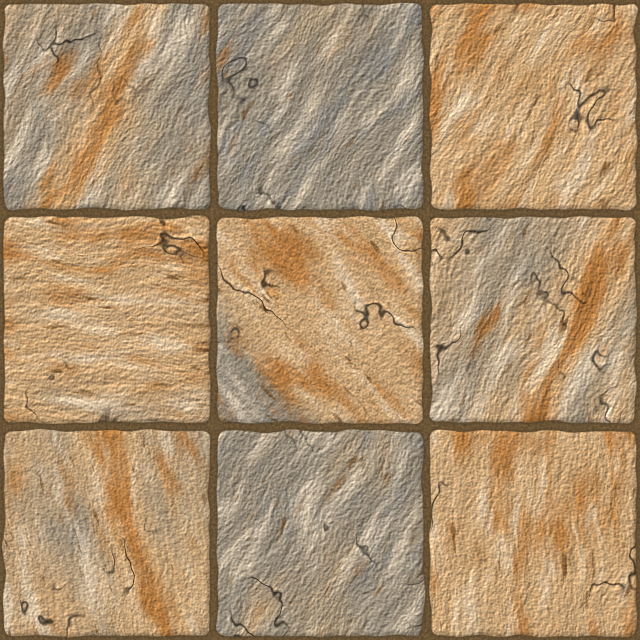
This texture is drawn by a Shadertoy shader. Its source:

```glsl
const float TILES_ACROSS = 3.0;
const float TILE_HALF = 0.481;      // in cells; the rest is grout
const float CORNER_RADIUS = 0.035;
const float EDGE_WOBBLE = 0.014;
const float RELIEF = 0.95;
const float RELIEF_STEP = 0.006;
const vec2 LIGHT_DIR = vec2(-0.6, 0.8);

const vec3 GREY  = vec3(0.60, 0.555, 0.485);
const vec3 SLATE = vec3(0.53, 0.515, 0.49);
const vec3 PALE  = vec3(0.82, 0.755, 0.66);
const vec3 SAND  = vec3(0.79, 0.645, 0.47);
const vec3 OCHRE = vec3(0.66, 0.42, 0.19);
const vec3 DARK  = vec3(0.33, 0.25, 0.16);
const vec3 GROUT = vec3(0.43, 0.34, 0.22);

// Per tile, from the lower left: grain angle, warmth, vein offset, vein strength
const vec4 STONES[9] = vec4[9](
    vec4(1.85, 0.42, -0.11, 0.65), vec4(1.05, 0.14, 0.10, 0.10), vec4(1.60, 0.72, 0.05, 0.30),
    vec4(-0.05, 0.62, 0.35, 0.35), vec4(2.30, 0.78, 0.52, -0.95), vec4(1.15, 0.38, -0.20, 0.65),
    vec4(1.12, 0.26, 0.03, 0.40), vec4(1.02, 0.08, 0.20, 0.05), vec4(1.10, 0.78, 0.40, 0.45));

vec2 hash2(vec2 p) {
    vec3 h = fract(p.xyx * vec3(0.1031, 0.1030, 0.0973));
    h += dot(h, h.yzx + 33.33);
    return fract((h.xx + h.yz) * h.zy);
}

float cornerSlope(vec2 cell, vec2 f, vec2 corner) {
    return dot(hash2(cell + corner) * 2.0 - 1.0, f - corner);
}

float gradientNoise(vec2 p) {
    vec2 c = floor(p), f = p - c;
    vec2 u = f * f * f * (f * (f * 6.0 - 15.0) + 10.0);
    float low = mix(cornerSlope(c, f, vec2(0, 0)), cornerSlope(c, f, vec2(1, 0)), u.x);
    float high = mix(cornerSlope(c, f, vec2(0, 1)), cornerSlope(c, f, vec2(1, 1)), u.x);
    return 1.5 * mix(low, high, u.y);
}

float fbm(vec2 p) {
    float sum = 0.0, amplitude = 0.6;
    for (int i = 0; i < 4; i++) {
        sum += amplitude * gradientNoise(p);
        p = mat2(1.6, 1.1, -1.1, 1.6) * p + 7.3;
        amplitude *= 0.55;
    }
    return sum;
}

// Stone surface: x runs along the grain, y across it
float stoneHeight(vec2 q) {
    float layers = gradientNoise(q * vec2(4.0, 17.0)) + 0.6 * gradientNoise(q * vec2(11.0, 38.0) + 5.0);
    float grit = gradientNoise(q * vec2(36.0, 62.0)) + 0.6 * gradientNoise(q * 85.0 + 9.0);
    return 0.45 * layers + 0.38 * grit;
}

float tileDistance(vec2 local, vec2 seed) {
    vec2 w = local + seed;
    vec2 wobble = vec2(gradientNoise(w * 8.0), gradientNoise(w * 8.0 + 31.0));
    vec2 d = abs(local + EDGE_WOBBLE * wobble) - TILE_HALF + CORNER_RADIUS;
    return length(max(d, 0.0)) + min(max(d.x, d.y), 0.0) - CORNER_RADIUS;
}

vec3 stoneColor(vec2 local, vec2 seed, vec4 stone) {
    float c = cos(stone.x), s = sin(stone.x);
    mat2 toGrain = mat2(c, -s, s, c);
    vec2 grain = toGrain * local;
    vec2 q = grain + seed;
    q.y += 0.035 * gradientNoise(q * 3.0);

    // Mineral stains and the main vein
    float broad = fbm(q * vec2(1.4, 3.2));
    float bands = fbm(q * vec2(2.5, 11.0) + 17.0);
    float stain = fbm(q * vec2(2.2, 7.0) + 43.0);
    float veinX = (grain.y - stone.z + 0.10 * broad) / (stone.w < 0.0 ? 0.20 : 0.085);
    float vein = stone.w * exp(-veinX * veinX);
    float warmth = stone.y + vein + 0.45 * broad;

    vec3 color = mix(GREY, SLATE, smoothstep(0.0, 0.5, stain - warmth + 0.15));
    color = mix(color, SAND, smoothstep(0.12, 0.65, warmth));
    color = mix(color, PALE, 0.65 * smoothstep(-0.05, 0.45, bands));
    float rust = stain + 0.45 * (stone.y - 0.55) + max(vein, 0.0);
    color = mix(color, OCHRE, 0.8 * smoothstep(0.02, 0.65, rust));

    // Dark flecks along the grain
    float flecks = fbm(q * vec2(6.0, 24.0) + 71.0);
    color = mix(color, mix(DARK, OCHRE, 0.35), 0.75 * smoothstep(0.28, 0.62, flecks));

    // Broken ledges: a thin dark crack with a lit lip
    float ledge = fbm(q * vec2(2.4, 3.0) + 103.0);
    float ledgeMask = smoothstep(0.05, 0.4, gradientNoise(q * 2.3 + 59.0));
    color *= 1.0 - 0.6 * ledgeMask * (1.0 - smoothstep(0.0, 0.035, abs(ledge)));
    color *= 1.0 + 0.12 * ledgeMask * (1.0 - smoothstep(0.0, 0.04, abs(ledge - 0.06)));

    // Relief lit from the upper left
    vec2 towardLight = toGrain * LIGHT_DIR * RELIEF_STEP;
    float slope = stoneHeight(q) - stoneHeight(q + towardLight);
    return color * (1.0 + RELIEF * clamp(slope, -0.4, 0.4) + 0.10 * bands);
}

void mainImage(out vec4 fragColor, in vec2 fragCoord) {
    vec2 p = fragCoord / iResolution.y * TILES_ACROSS;
    float pixel = TILES_ACROSS / iResolution.y;
    vec2 cell = floor(p);
    vec2 local = p - cell - 0.5;
    vec2 wrapped = mod(cell, 3.0);
    vec4 stone = STONES[int(wrapped.x) + 3 * int(wrapped.y)];
    vec2 seed = 20.0 + 13.7 * cell + 5.3 * cell.yx * vec2(1.0, 2.0);

    float d = tileDistance(local, seed);
    float facing = (tileDistance(local + LIGHT_DIR * 0.01, seed) - d) / 0.01;

    // Stone with a softly rounded rim
    vec3 color = stoneColor(local, seed, stone);
    float rim = smoothstep(-0.028, 0.0, d);
    color *= 1.0 + rim * (0.16 * facing - 0.06);

    // Sandy grout, shaded beside each tile
    float sand = gradientNoise(p * 75.0) + 0.6 * gradientNoise(p * 130.0 + 3.0);
    vec3 grout = GROUT * (1.0 + 0.2 * sand) * (1.0 - 0.25 * exp(-max(d, 0.0) / 0.008));

    color = mix(color, grout, smoothstep(-pixel, pixel, d));
    fragColor = vec4(clamp(color, 0.0, 1.0), 1.0);
}
```
